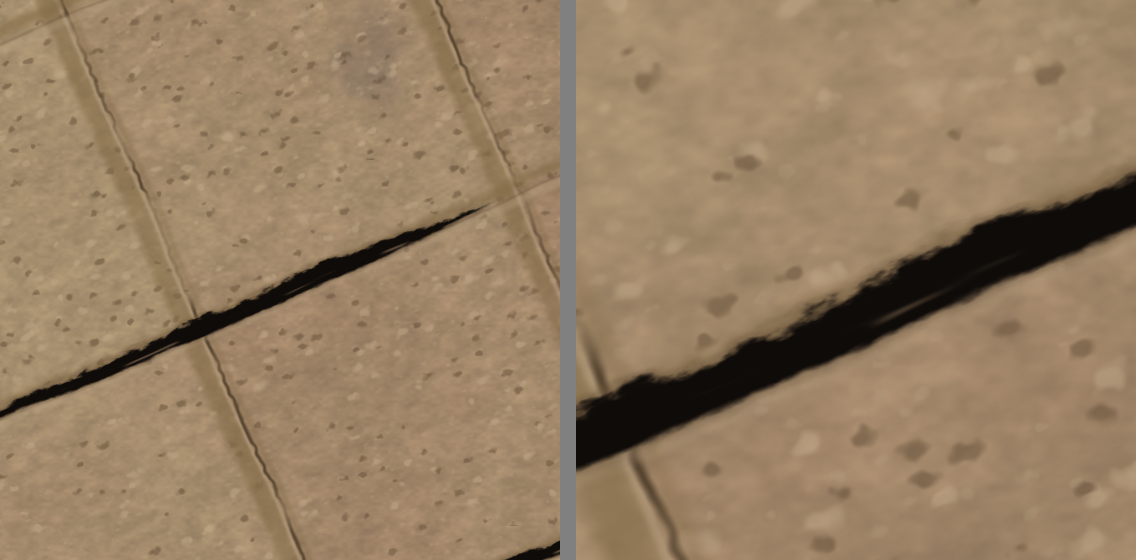
Left: the whole. Right: its middle third, enlarged.
Give the GLSL for this texture, as a Shadertoy shader.

```glsl
#define TILE 0.614
#define ANGLE 0.41
#define CORNER vec2(0.358, 0.415)
#define CRACK_HALF 0.0145
#define GRAIN 0.13
#define SAND vec3(0.655, 0.565, 0.435)
#define CLAY vec3(0.620, 0.505, 0.400)
#define UMBER vec3(0.380, 0.300, 0.210)
#define OCHRE vec3(0.510, 0.415, 0.275)
#define PALE vec3(0.720, 0.630, 0.510)
#define SOOT vec3(0.060, 0.045, 0.035)

float hash(vec2 p) {
    vec3 h = fract(p.xyx * 0.1031);
    h += dot(h, h.yzx + 33.33);
    return fract((h.x + h.y) * h.z);
}

float noise(vec2 p) {
    vec2 i = floor(p), f = fract(p);
    f = f * f * (3.0 - 2.0 * f);
    vec2 e = vec2(0.0, 1.0);
    return mix(mix(hash(i), hash(i + e.yx), f.x),
               mix(hash(i + e), hash(i + e.yy), f.x), f.y);
}

float fbm(vec2 p) {
    float sum = 0.0, gain = 0.5;
    for (int i = 0; i < 4; i++) {
        sum += gain * noise(p);
        p = mat2(0.8, 0.6, -0.6, 0.8) * p * 2.1 + 7.3;
        gain *= 0.5;
    }
    return sum;
}

// Soft stripe centred on zero
float stripe(float d, float halfWidth, float blur) {
    return 1.0 - smoothstep(halfWidth - blur, halfWidth + blur, abs(d));
}

// Irregular flecks scattered over a jittered grid
float flecks(vec2 p, float cells, float chance, float seed) {
    p *= cells;
    vec2 cell = floor(p);
    float cover = 0.0;
    for (int y = -1; y <= 1; y++)
    for (int x = -1; x <= 1; x++) {
        vec2 id = cell + vec2(x, y);
        vec2 centre = id + vec2(hash(id + seed), hash(id + seed + 19.7));
        float size = mix(0.08, 0.24, hash(id + seed + 41.3));
        float present = step(hash(id + seed + 73.1), chance);
        float d = length((p - centre) * vec2(0.75, 1.2));
        d += 0.22 * (noise(p * 5.0 + seed) - 0.5);
        cover = max(cover, present * (1.0 - smoothstep(size * 0.3, size + 0.08, d)));
    }
    return cover;
}

void mainImage(out vec4 fragColor, in vec2 fragCoord) {
    vec2 uv = fragCoord / iResolution.xy;
    float c = cos(ANGLE), s = sin(ANGLE);
    vec2 q = mat2(c, -s, s, c) * (uv - CORNER);
    vec2 wobble = vec2(noise(q.yx * 9.0 + 4.0), noise(q * 9.0 + 31.0)) - 0.5;
    vec2 grid = (q + 0.008 * wobble) / TILE;
    vec2 tile = floor(grid);
    vec2 joint = (fract(grid + 0.5) - 0.5) * TILE;
    float row = floor(grid.y + 0.5);

    // Tile tint, broad mottling and sandy grain
    float warmth = 0.35 + 0.32 * (tile.x - tile.y) + 0.15 * (hash(tile + 50.0) - 0.5);
    warmth += 0.9 * (fbm(q * 6.0 + 20.0) - 0.47);
    vec3 col = mix(SAND, CLAY, clamp(warmth, 0.0, 1.0));
    float grain = fbm(q * vec2(38.0, 62.0) + 90.0) - 0.47;
    float fine = noise(uv * vec2(110.0, 170.0)) - 0.5;
    col *= 1.0 + GRAIN * (1.5 * grain + 0.5 * fine);
    col *= 1.0 + 0.10 * (fbm(q * 11.0 + 60.0) - 0.47);

    // Grey stain, pale grit and dark pits
    float stain = 1.0 - smoothstep(0.0, 0.13, length((uv - vec2(0.66, 0.89)) * vec2(1.2, 0.8)));
    col = mix(col, vec3(0.45, 0.40, 0.36), 0.55 * stain * fbm(uv * 25.0) * 1.6);
    col = mix(col, PALE * 1.06, 0.50 * flecks(q, 24.0, 0.35, 3.0));
    col = mix(col, PALE, 0.30 * flecks(q, 48.0, 0.30, 11.0));
    col = mix(col, UMBER, 0.50 * flecks(q, 30.0, 0.22 + 0.15 * uv.y, 27.0));

    // Cross joints: stained bevel, pale ridge and broken dark groove
    float worn = noise(q * vec2(25.0, 14.0) + 8.0);
    float ragged = 0.006 * (noise(q * vec2(50.0, 85.0)) - 0.5);
    float bevel = stripe(joint.x + 0.020 + ragged, 0.017, 0.010);
    col = mix(col, OCHRE, bevel * mix(0.45, 0.75, worn));
    col = mix(col, PALE, 0.45 * stripe(joint.x + 0.002, 0.003, 0.003));
    float groove = stripe(joint.x - 0.005 + ragged, 0.003, 0.003);
    col = mix(col, UMBER * 0.85, groove * mix(0.25, 0.95, smoothstep(0.2, 0.7, worn)));
    col = mix(col, OCHRE, 0.35 * stripe(joint.x - 0.014, 0.006, 0.006));

    // Row joints: brown shoulder above, pale lip and thin line below
    float shoulder = stripe(joint.y - 0.012 + ragged, 0.010, 0.010);
    col = mix(col, OCHRE, 0.60 * shoulder);
    col = mix(col, PALE, 0.35 * stripe(joint.y + 0.018, 0.007, 0.006));
    col = mix(col, UMBER, 0.30 * stripe(joint.y + 0.008, 0.002, 0.003));

    // Open black crack, tapering along the joint and slit near its lower edge
    float taper = smoothstep(-0.62, -0.12, q.x) * (1.0 - smoothstep(0.30, 0.62, q.x));
    float open = row == 0.0 ? taper : 0.7 * step(row, -0.5);
    float chips = fbm(q * vec2(45.0, 100.0) + 14.0) - 0.47;
    float halfWidth = CRACK_HALF * open * (0.8 + 0.5 * noise(q * 14.0 + 5.0));
    float edge = abs(joint.y + 0.005 * chips) - halfWidth + 0.012 * chips;
    float present = smoothstep(0.03, 0.25, open);
    col = mix(col, UMBER, 0.55 * present * (1.0 - smoothstep(-0.002, 0.010, edge)));
    float slit = stripe(joint.y + 0.006, 0.002, 0.002) * smoothstep(0.50, 0.75, noise(q * vec2(16.0, 90.0)));
    float black = present * (1.0 - smoothstep(-0.003, 0.003, edge)) * (1.0 - 0.75 * slit);
    col = mix(col, SOOT, black);

    fragColor = vec4(clamp(col, 0.0, 1.0), 1.0);
}
```
